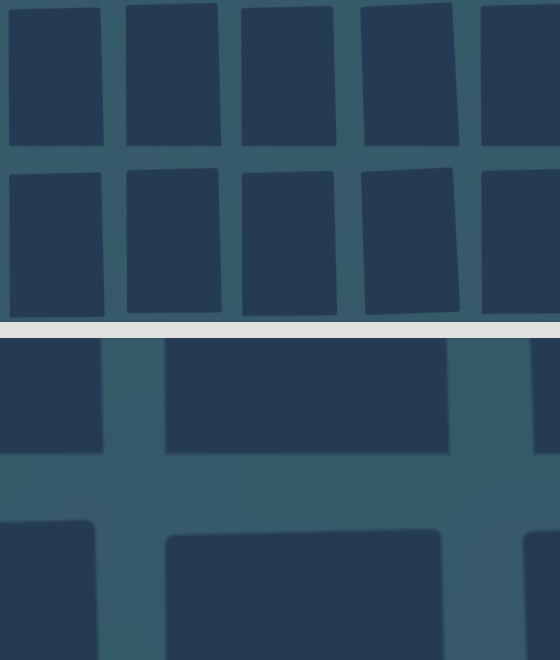
Top, the full canvas; bottom, a detail of the centre.
Reproduce this pattern procedurally as a WebGL 1 fragment shader.

```glsl
precision highp float;

uniform vec2 u_resolution;

const vec3 CARD_COLOR = vec3(0.146, 0.230, 0.328);
const vec3 GAP_COLOR = vec3(0.210, 0.352, 0.410);
const vec3 RIM_COLOR = vec3(0.170, 0.290, 0.360);

// Lengths are fractions of the canvas height
const vec2 PITCH = vec2(0.3665, 0.5125);
const vec2 FIRST_CENTER = vec2(0.1746, 0.2380);
const vec2 HALF_SIZE = vec2(0.1451, 0.2234);
const float ROW_CUT = 0.5465;

float hash(vec2 p) {
  return fract(sin(dot(p, vec2(127.1, 311.7))) * 43758.55);
}

float valueNoise(vec2 p) {
  vec2 cell = floor(p);
  vec2 f = fract(p);
  f = f * f * (3.0 - 2.0 * f);
  float low = mix(hash(cell), hash(cell + vec2(1.0, 0.0)), f.x);
  float high = mix(hash(cell + vec2(0.0, 1.0)), hash(cell + 1.0), f.x);
  return mix(low, high, f.y);
}

vec2 rotate(vec2 p, float angle) {
  float c = cos(angle);
  float s = sin(angle);
  return vec2(c * p.x + s * p.y, c * p.y - s * p.x);
}

// Hand-placed variation of a column: shift in x, shift in y, tilt
vec3 columnNudge(float column) {
  if (column < 0.5) return vec3(0.0);
  if (column < 1.5) return vec3(-0.0026, 0.0137, 0.0);
  if (column < 2.5) return vec3(-0.0108, 0.0046, 0.0);
  if (column < 3.5) return vec3(-0.0014, 0.0120, 0.027);
  return vec3(0.0, 0.0114, 0.0);
}

// Uneven four-sided card with softened corners
float cardDistance(vec2 q, vec2 halfSize) {
  float left = -q.x - halfSize.x - 0.005 * q.y;
  float right = q.x - halfSize.x + 0.025 * q.y;
  float top = q.y - halfSize.y - 0.024 * q.x;
  float bottom = -q.y - halfSize.y + 0.008 * q.x;
  float radius = (q.x < 0.0 && q.y < 0.0) ? 0.004 : 0.010;
  vec2 edge = vec2(max(left, right), max(top, bottom)) + radius;
  return length(max(edge, 0.0)) + min(max(edge.x, edge.y), 0.0) - radius;
}

// Two rows of cards, the upper one trimmed straight along its base
float cardGrid(vec2 p) {
  float column = floor(p.x / PITCH.x);
  float row = step(0.51, p.y);
  vec3 nudge = columnNudge(column);
  vec2 center = FIRST_CENTER + PITCH * vec2(column, row) + nudge.xy;
  center.x -= 0.002 * row;
  float d = cardDistance(rotate(p - center, nudge.z), HALF_SIZE);
  return row > 0.5 ? max(d, ROW_CUT - p.y) : d;
}

void main() {
  vec2 p = gl_FragCoord.xy / u_resolution.y;
  float soft = max(1.0 / u_resolution.y, 0.003);

  // Faint green mottling in the gaps
  float mottle = valueNoise(p * 9.0) - 0.5;
  vec3 gap = GAP_COLOR + mottle * vec3(-0.012, 0.006, -0.016);

  float card = 1.0 - smoothstep(-soft, soft, cardGrid(p));
  vec3 color = mix(gap, CARD_COLOR, card);

  // Thin dark rim along the bottom
  float rim = 1.0 - smoothstep(0.002, 0.002 + 1.5 * soft, p.y);
  color = mix(color, RIM_COLOR, 0.6 * rim);

  gl_FragColor = vec4(color, 1.0);
}
```
